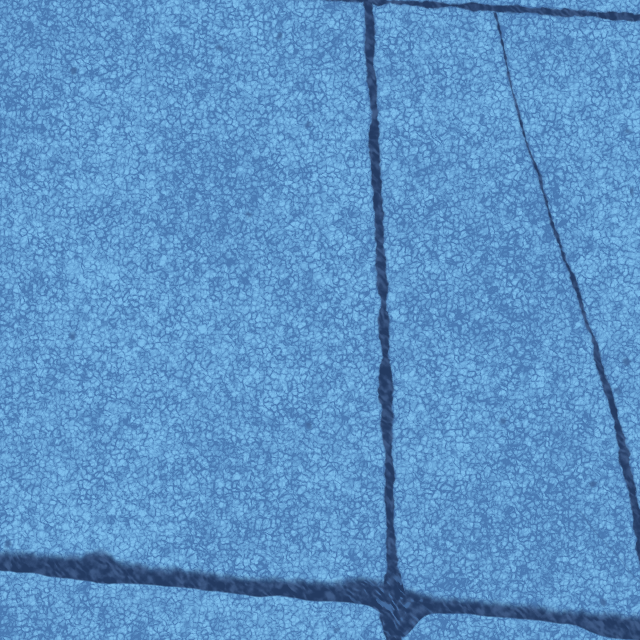
Give the GLSL for this texture, as a WebGL 1 fragment shader.

```glsl
precision highp float;

// Blue-tinted stone paving with dark earthy joints and a tapering crack.
// Cellular noise makes the packed grains, value noise varies the tone,
// and wobbling curve distances carve the joints between the slabs.

uniform vec2 u_resolution;

const float PI = 3.14159;
const vec3 STONE_DARK = vec3(0.29, 0.48, 0.70);
const vec3 STONE_MID = vec3(0.40, 0.63, 0.83);
const vec3 STONE_LIGHT = vec3(0.49, 0.74, 0.92);
const vec3 SOIL_DARK = vec3(0.14, 0.23, 0.38);
const vec3 SOIL_LIGHT = vec3(0.25, 0.36, 0.53);
const vec3 SHADOW = vec3(0.25, 0.40, 0.60);

vec3 hash3(vec2 p) {
  vec3 q = fract(p.xyx * vec3(0.1031, 0.1030, 0.0973));
  q += dot(q, q.yxz + 33.33);
  return fract((q.xxy + q.yzz) * q.zyx);
}

float valueNoise(vec2 p) {
  vec2 cell = floor(p);
  vec2 f = fract(p);
  f = f * f * (3.0 - 2.0 * f);
  float low = mix(hash3(cell).x, hash3(cell + vec2(1.0, 0.0)).x, f.x);
  float high = mix(hash3(cell + vec2(0.0, 1.0)).x, hash3(cell + 1.0).x, f.x);
  return mix(low, high, f.y);
}

float fbm(vec2 p) {
  float sum = 0.0;
  float gain = 0.5;
  for (int i = 0; i < 4; i++) {
    sum += gain * valueNoise(p);
    p = p * 2.03 + 17.1;
    gain *= 0.5;
  }
  return sum / 0.9375;
}

// x: gap between the two nearest grains, y: random tone of the grain
vec2 grains(vec2 p) {
  vec2 cell = floor(p);
  float nearest = 9.0;
  float second = 9.0;
  float tone = 0.0;
  for (int j = -1; j <= 1; j++) {
    for (int i = -1; i <= 1; i++) {
      vec2 id = cell + vec2(float(i), float(j));
      vec3 rnd = hash3(id + 50.0);
      float d = length(id + rnd.xy - p);
      second = min(second, max(nearest, d));
      if (d < nearest) { nearest = d; tone = rnd.z; }
    }
  }
  return vec2(second - nearest, tone);
}

float bump(float x, float centre, float width) {
  float t = (x - centre) / width;
  return exp(-t * t);
}

float wobble(float t, float seed) {
  return fbm(vec2(t, seed)) - 0.5;
}

float inside(float d, float soft) {
  return 1.0 - smoothstep(-soft, soft, d);
}

float segmentDistance(vec2 p, vec2 a, vec2 b) {
  vec2 ab = b - a;
  return length(p - a - ab * clamp(dot(p - a, ab) / dot(ab, ab), 0.0, 1.0));
}

// Upright joint, flared where it meets the lower joint
float uprightJoint(vec2 p) {
  float bend = 0.0064 * sin(PI * p.y) * (1.0 - p.y);
  float centre = 0.615 - 0.039 * p.y + bend + 0.006 * wobble(p.y * 22.0, 3.0);
  float width = 0.0066 + 0.008 * wobble(p.y * 38.0, 9.0);
  width += 0.004 * bump(p.y, 0.38, 0.04) + 0.018 * bump(p.y, 0.055, 0.045);
  return abs(p.x - centre) - width;
}

// Slanted crack that opens towards the right edge
float slantedCrack(vec2 p) {
  float t = (0.974 - p.y) / 0.807;
  float bend = 0.004 * sin(PI * t) - 0.009 * sin(2.0 * PI * t);
  float centre = 0.776 + 0.224 * t + bend + 0.008 * wobble(p.y * 30.0, 14.0);
  float width = 0.0013 + 0.006 * t * t + 0.009 * t * wobble(p.y * 36.0, 21.0);
  return max(abs(p.x - centre) - max(width, 0.0007), p.y - 0.98);
}

float topJoint(vec2 p) {
  float centre = 0.998 - 0.063 * (p.x - 0.6) + 0.003 * wobble(p.x * 25.0, 31.0);
  return abs(p.y - centre) - 0.0046 - 0.007 * wobble(p.x * 34.0, 37.0);
}

// Wide lower joint: ragged shaded upper lip, crisp lower lip
float lowerJoint(vec2 p, float soft) {
  float upper = 0.138 - 0.104 * p.x + 0.015 * bump(p.x, 0.157, 0.022);
  upper += 0.018 * bump(p.x, 0.575, 0.06) + 0.012 * wobble(p.x * 25.0, 41.0);
  upper += 0.007 * (fbm(p * vec2(110.0, 70.0)) - 0.5);
  float lower = 0.106 - 0.09 * p.x - 0.045 * bump(p.x, 0.627, 0.027);
  lower -= 0.018 * smoothstep(0.88, 0.96, p.x) - 0.011 * wobble(p.x * 18.0, 47.0);
  return inside(p.y - upper, soft + 0.007) * inside(lower - p.y, soft);
}

// Sparse ragged pits, denser near the right edge
float pits(vec2 p, float soft) {
  vec2 grid = p * 22.0;
  vec3 rnd = hash3(floor(grid) + 7.0);
  vec2 offset = fract(grid) - 0.25 - 0.5 * rnd.xy;
  float chance = 0.03 + 0.22 * smoothstep(0.9, 1.0, p.x) * step(0.35, p.y);
  float ragged = 0.24 * (fbm(p * 130.0) - 0.5);
  return step(rnd.z, chance) * inside(length(offset) - 0.09 - ragged, 0.05 + soft * 22.0);
}

// Rounded grains of two sizes, with soft dark seams that come and go
vec3 stone(vec2 p) {
  vec2 warp = vec2(fbm(p * 75.0), fbm(p * 75.0 + 90.0)) - 0.5;
  vec2 coarse = grains((p + 0.012 * warp) * 92.0);
  vec2 fine = grains((p + 0.008 * warp.yx) * 155.0 + 200.0);
  float seamDepth = 0.25 + 0.5 * valueNoise(p * 55.0 + 60.0);
  float t = 0.50 + seamDepth * (smoothstep(0.0, 0.55, coarse.x) - 0.55);
  t += 0.38 * (smoothstep(0.0, 0.6, fine.x) - 0.55);
  t += 0.30 * (coarse.y - 0.5) + 0.20 * (fine.y - 0.5);
  t += 0.50 * (fbm(p * 6.0) - 0.5) + 0.55 * (fbm(p * 75.0 + 30.0) - 0.5);
  vec3 shade = mix(STONE_DARK, STONE_MID, clamp(t * 2.0, 0.0, 1.0));
  return mix(shade, STONE_LIGHT, clamp(t * 2.0 - 1.0, 0.0, 1.0));
}

void main() {
  vec2 p = gl_FragCoord.xy / u_resolution;
  float soft = max(0.0018, 0.8 / min(u_resolution.x, u_resolution.y));
  vec3 color = stone(p);

  // Pits and a faint hairline
  color = mix(color, SHADOW, 0.85 * pits(p, soft));
  vec2 bent = p + 0.008 * vec2(wobble(p.y * 40.0, 53.0), 0.0);
  float hairline = segmentDistance(bent, vec2(0.905, 0.2), vec2(1.0, 0.09));
  color = mix(color, SHADOW, 0.55 * inside(hairline - 0.0008, soft));

  // Shaded rims and soil-filled joints with crumbling edges
  float gap = min(min(uprightJoint(p), topJoint(p)), slantedCrack(p));
  gap += 0.005 * (fbm(p * 120.0 + 11.0) - 0.5);
  color = mix(color, SHADOW, 0.45 * inside(gap - 0.002, 0.004));
  float soil = max(inside(gap, soft), lowerJoint(p, soft));
  vec2 tangled = p + 0.02 * vec2(fbm(p * 25.0), fbm(p * 25.0 + 70.0));
  float fibre = valueNoise(vec2(tangled.x + tangled.y, tangled.x - tangled.y) * vec2(190.0, 80.0));
  float crumbs = 0.4 * fibre + 0.6 * fbm(p * 85.0);
  vec3 earth = mix(SOIL_DARK, SOIL_LIGHT, smoothstep(0.32, 0.8, crumbs));
  float strands = smoothstep(0.62, 0.9, fibre) * bump(length(p - vec2(0.615, 0.06)), 0.0, 0.06);
  earth = mix(earth, STONE_DARK, 0.6 * strands);
  gl_FragColor = vec4(mix(color, earth, soil), 1.0);
}
```
